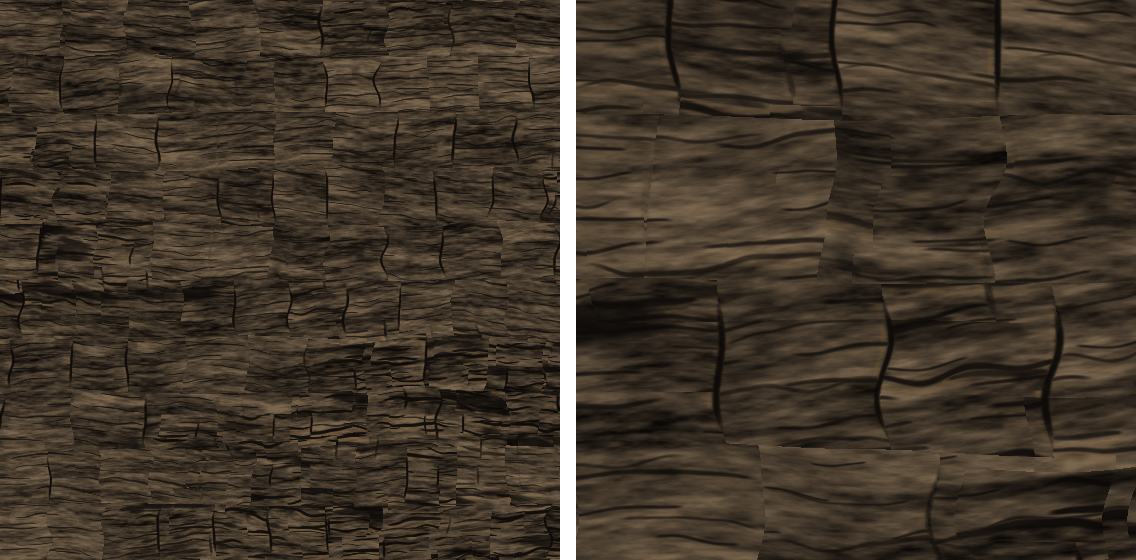
Left: the whole. Right: its middle third, enlarged.
This texture is drawn by a Shadertoy shader. Its source:

```glsl
const vec3 DEEP_CRACK = vec3(0.045, 0.034, 0.027);
const vec3 PALE_WOOD = vec3(0.445, 0.372, 0.285);
const vec3 OCHRE = vec3(0.47, 0.35, 0.19);
const float SOFT = 0.0013;

float hash(vec2 p) {
    vec3 q = fract(p.xyx * 0.1031);
    q += dot(q, q.yzx + 33.33);
    return fract((q.x + q.y) * q.z);
}

float noise(vec2 p) {
    vec2 i = floor(p), f = fract(p);
    f *= f * (3.0 - 2.0 * f);
    vec2 e = vec2(0.0, 1.0);
    return mix(mix(hash(i), hash(i + e.yx), f.x),
               mix(hash(i + e), hash(i + e.yy), f.x), f.y);
}

float fbm(vec2 p) {
    float sum = 0.0, weight = 0.533;
    for (int i = 0; i < 4; i++) {
        sum += weight * noise(p);
        p = p * 2.0 + 17.3;
        weight *= 0.5;
    }
    return sum;
}

// Staggered chips in rows: xy = cell position, zw = cell id
vec4 chips(vec2 p, vec2 count, float seed) {
    float y = p.y * count.y + seed;
    float row = floor(y);
    float x = p.x * count.x * mix(0.75, 1.3, hash(vec2(row, seed))) + 9.0 * hash(vec2(seed, row));
    return vec4(fract(x), fract(y), floor(x), row);
}

// Tapered split along the grain, one per cell
float split(vec2 p, vec2 count, float width, float seed) {
    vec4 c = chips(p, count, seed);
    float size = hash(c.zw + seed);
    float taper = max(0.0, 1.0 - abs(c.x - 0.5) / mix(0.15, 0.5, size));
    float wander = 0.3 * (noise(vec2(p.x * 34.0, c.w)) - 0.5);
    float slope = (c.x - 0.5) * 0.3 * (hash(c.wz + seed) - 0.5);
    float centre = mix(0.3, 0.7, hash(c.zw + 5.7)) + wander + slope;
    float halfWidth = width * size * sqrt(taper);
    float d = abs(c.y - centre) / count.y;
    return (1.0 - smoothstep(halfWidth * 0.5, halfWidth + SOFT, d)) * smoothstep(0.0, 0.2, taper);
}

// Break across the grain: x = dark gap, y = lit edge beside it
vec2 crossBreak(vec4 chip, float columns, float amount) {
    float side = step(0.5, chip.x);
    float d = (chip.x - side) / columns;
    float chance = hash(vec2(chip.z + side, chip.w) + 3.1);
    float reach = smoothstep(0.0, 0.25, chip.y) * smoothstep(1.0, 0.7, chip.y);
    float present = smoothstep(1.0 - amount, 1.05 - amount, chance) * reach;
    float width = 0.0026 * reach * chance;
    float gap = 1.0 - smoothstep(width * 0.4, width + SOFT, abs(d));
    float lit = 1.0 - smoothstep(0.0, 0.003, abs(d + 0.005));
    return present * vec2(gap, lit);
}

float allSplits(vec2 p, float rough) {
    float hairline = 0.75 * split(p, vec2(7.0, 46.0), 0.0014, 2.0);
    float medium = split(p, vec2(5.0, 27.0), mix(0.001, 0.0042, rough), 11.0);
    float shorter = split(p, vec2(10.0, 38.0), 0.0038, 23.0) * rough;
    return max(hairline, max(medium * mix(0.6, 1.0, rough), shorter));
}

void mainImage(out vec4 fragColor, in vec2 fragCoord) {
    vec2 p = fragCoord / iResolution.y;

    // Hewn chips with wavering outlines
    vec2 bend = vec2(noise(p * vec2(9.0, 28.0)), noise(p * vec2(8.0, 13.0) + 40.0)) - 0.5;
    vec2 warped = p + bend * vec2(0.018, 0.014);
    vec4 large = chips(warped, vec2(9.0, 10.0), 4.0);
    vec4 small = chips(warped, vec2(12.0, 23.0), 31.0);
    float largeId = hash(large.zw), smallId = hash(small.zw + 8.0);
    float region = noise(p * vec2(2.6, 6.0) + 6.0) + 0.4 * (largeId - 0.5);
    float rough = smoothstep(0.35, 0.7, region);

    // Each chip shifts its grain slightly
    vec2 shift = vec2(largeId * 0.4, 0.03 * (largeId - 0.5));
    shift.y += 0.012 * (smallId - 0.5) * rough;
    vec2 q = p + shift + vec2(0.0, 0.006 * sin(p.x * 19.0 + largeId * 6.0));

    // Fibres and weathering
    float grain = fbm(q * vec2(13.0, 105.0)) - 0.5;
    float fine = fbm(q * vec2(70.0, 290.0)) - 0.5;
    float broad = fbm(q * vec2(5.0, 17.0) + 70.0) - 0.5;
    float tone = 0.59 + grain * 1.05 + fine * 0.75 + broad * 0.65;
    tone += 0.08 * (smallId - 0.5) * rough;

    // Gaps, shaded hollows and lit lips
    float gap = allSplits(q, rough);
    float lip = max(0.0, allSplits(q + vec2(0.0, 0.005), rough) - gap);
    vec2 tall = crossBreak(large, 9.0, 0.42);
    vec2 low = crossBreak(small, 12.0, 0.3) * rough;
    gap = max(gap, max(tall.x, low.x));
    float hollow = smoothstep(0.6, 0.95, small.y) * step(0.68, smallId);
    hollow *= smoothstep(0.3, 0.6, fbm(q * vec2(24.0, 80.0) + 9.0)) * mix(0.35, 0.85, rough);
    float pits = rough * smoothstep(0.58, 0.72, fbm(q * vec2(9.0, 48.0) + 120.0));

    tone *= (1.0 - 0.92 * gap) * (1.0 - 0.75 * hollow) * (1.0 - 0.75 * pits);
    vec3 color = mix(DEEP_CRACK, PALE_WOOD, clamp(tone, 0.0, 1.08));
    float glow = max(lip * mix(0.15, 0.4, rough), 0.35 * max(tall.y, low.y));
    color = mix(color, OCHRE, glow * (1.0 - gap) * smoothstep(0.3, 0.7, tone));
    fragColor = vec4(color, 1.0);
}
```
